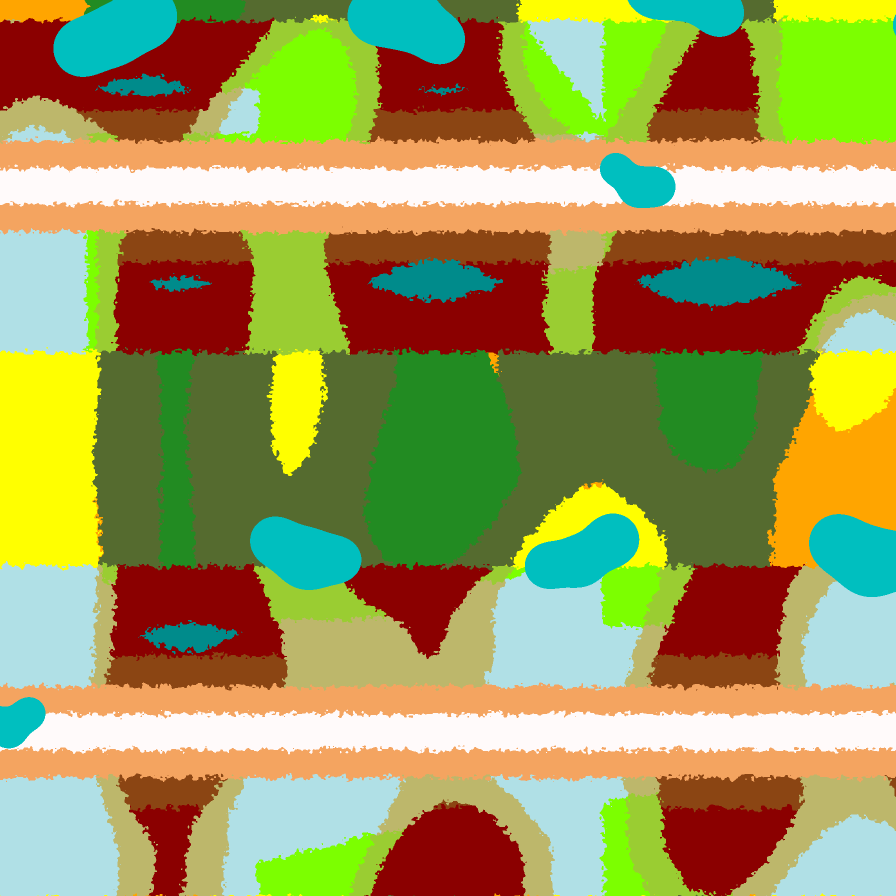
Reproduce this pattern procedurally as a Shadertoy shader.

```glsl
// Painted map of climate belts: two snowy bands with mirrored land on both sides.
// Distance to the nearest band picks the belt, a noise field picks the terrain,
// a fine warp frays the borders, and smooth lakes built from merged lobes lie on top.
#define PERIOD 0.609      // spacing of the bands
#define BAND_Y 0.792      // height of the upper band
#define SNOW_HALF 0.0200
#define SAND_HALF 0.0510
#define BROWN_EDGE 0.085
#define BELT_EDGE 0.185   // where the red belt meets the orange belt
#define PATCH_STEP 0.31   // typical spacing of patches and lakes
#define FRAY 0.014
#define WET_LEVEL 0.53
#define LOBE_RADIUS 0.027
#define SAMPLES 2

const vec3 SNOW = vec3(1.0, 0.98, 0.98);
const vec3 SAND = vec3(0.957, 0.643, 0.376);
const vec3 MAROON = vec3(0.545, 0.0, 0.0);
const vec3 BROWN = vec3(0.545, 0.27, 0.075);
const vec3 KHAKI = vec3(0.74, 0.718, 0.42);
const vec3 PALE_BLUE = vec3(0.69, 0.878, 0.902);
const vec3 LEAF = vec3(0.604, 0.804, 0.196);
const vec3 LIME = vec3(0.486, 1.0, 0.0);
const vec3 ORANGE = vec3(1.0, 0.647, 0.0);
const vec3 YELLOW = vec3(1.0, 1.0, 0.0);
const vec3 OLIVE = vec3(0.333, 0.42, 0.184);
const vec3 FOREST = vec3(0.133, 0.545, 0.133);
const vec3 LAKE = vec3(0.0, 0.75, 0.75);
const vec3 DEEP_TEAL = vec3(0.0, 0.545, 0.545);

float hash(vec2 p) {
    return fract(sin(dot(p, vec2(127.1, 311.7))) * 43758.5453);
}

float noise(vec2 p) {
    vec2 i = floor(p), f = fract(p);
    f = f * f * (3.0 - 2.0 * f);
    return mix(mix(hash(i), hash(i + vec2(1, 0)), f.x),
               mix(hash(i + vec2(0, 1)), hash(i + vec2(1, 1)), f.x), f.y);
}

// Fine jitter that roughens the borders
vec2 fray(vec2 p) {
    vec2 coarse = vec2(noise(p * 170.0), noise(p * 170.0 + 57.0));
    vec2 fine = vec2(noise(p * 400.0 + 13.0), noise(p * 400.0 + 91.0));
    return FRAY * (0.5 * (coarse + fine) - 0.5);
}

// True inside a lake made of three merged lobes
bool inLake(vec2 p, vec2 center, float size, float seed) {
    float field = 0.0;
    for (int k = 0; k < 3; k++) {
        vec2 id = vec2(seed, float(k) + 3.0);
        vec2 offset = vec2((float(k) - 1.0) * 0.038, 0.045 * (hash(id) - 0.5));
        float r = LOBE_RADIUS * (0.75 + 0.5 * hash(id + 7.0));
        vec2 d = p - center - offset * size;
        field += r * r * size * size / max(dot(d, d), 1e-6);
    }
    return field > 1.25;
}

bool anyLake(vec2 p) {
    for (int row = 0; row < 2; row++) {
        float r = float(row);
        float bandY = BAND_Y - r * PERIOD;
        // Large lakes along the belt border
        for (int col = 0; col < 4; col++) {
            float seed = r * 4.0 + float(col);
            vec2 jitter = 0.05 * (vec2(hash(vec2(seed, 1.0)), hash(vec2(seed, 2.0))) - 0.5);
            vec2 center = vec2(0.14 + PATCH_STEP * float(col) + 0.19 * r, bandY + BELT_EDGE + 0.006);
            if (inLake(p, center + jitter, 1.0, seed)) return true;
        }
        // Small lake on the band
        if (inLake(p, vec2(0.71 - 0.70 * r, bandY + 0.01), 0.62, 20.0 + r)) return true;
    }
    return false;
}

vec3 terrain(vec2 p) {
    vec2 q = p + fray(p);
    float d = abs(mod(q.y - BAND_Y + 0.5 * PERIOD, PERIOD) - 0.5 * PERIOD);
    if (d < SNOW_HALF) return SNOW;
    if (d < SAND_HALF) return SAND;

    // Patch field: slanted noise plus a gentle rhythm across
    vec2 slanted = vec2(q.x * 4.0, (q.y - 0.3 * q.x) * 6.5);
    float rhythm = cos(6.2832 * (q.x - 0.18) / PATCH_STEP);
    float land = 0.175 + 0.65 * noise(slanted + 4.0) + 0.18 * rhythm;

    // Moisture, with straight seams between columns
    float column = floor(q.x * 5.2 + 0.5);
    float seam = hash(vec2(column, floor(q.y * 2.0 + 0.3)));
    bool wet = mix(noise(q * vec2(4.0, 5.0) + 31.0), seam, 0.4) > WET_LEVEL;

    if (d < BELT_EDGE) {
        if (land > 0.51) {
            if (land - 9.0 * abs(d - 0.108) > 0.66) return DEEP_TEAL;
            return d < BROWN_EDGE ? BROWN : MAROON;
        }
        if (land > 0.39) return wet ? LEAF : KHAKI;
        return wet ? LIME : PALE_BLUE;
    }
    if (land < 0.42) return YELLOW;
    if (land > 0.69) return FOREST;
    return wet ? OLIVE : ORANGE;
}

void mainImage(out vec4 fragColor, in vec2 fragCoord) {
    // Average sub-samples for smooth edges
    vec3 color = vec3(0.0);
    for (int i = 0; i < SAMPLES * SAMPLES; i++) {
        vec2 sub = (vec2(i % SAMPLES, i / SAMPLES) + 0.5) / float(SAMPLES) - 0.5;
        vec2 p = (fragCoord + sub) / iResolution.xy;
        color += anyLake(p) ? LAKE : terrain(p);
    }
    fragColor = vec4(color / float(SAMPLES * SAMPLES), 1.0);
}
```
